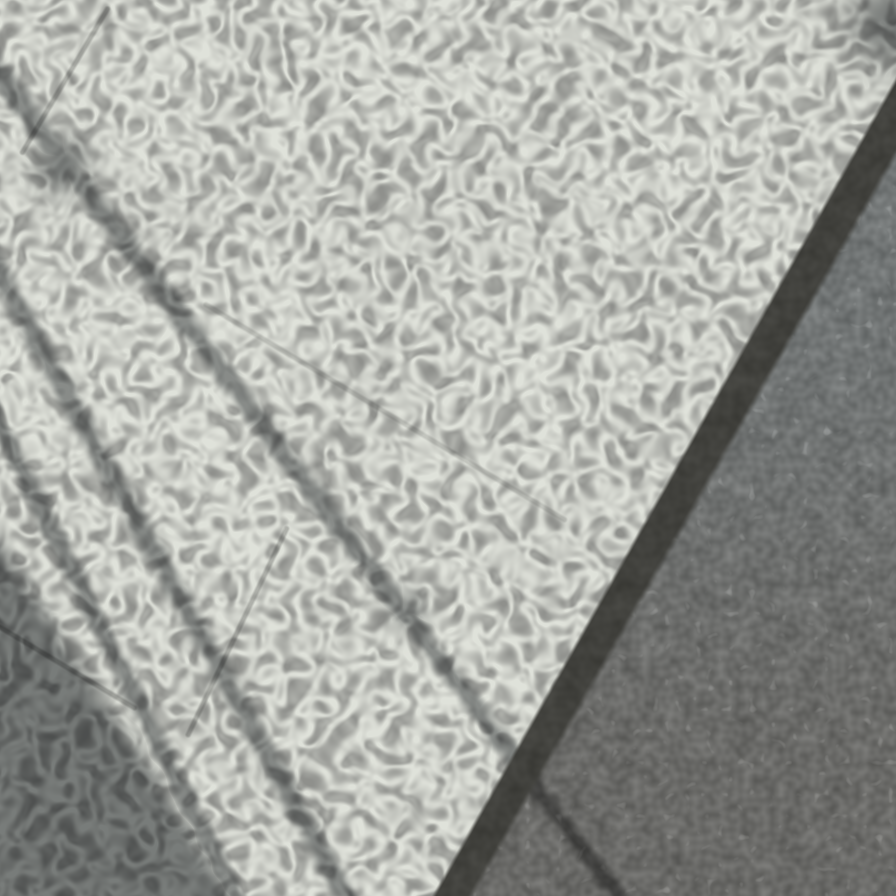
Write a Shadertoy shader that draws this texture.

```glsl
// Sunlit speckled granite slab with thin cable shadows, a dark joint and grey paving.

const vec3 GRANITE_LIGHT = vec3(0.86, 0.87, 0.84);
const vec3 GRANITE_DARK  = vec3(0.56, 0.565, 0.55);
const vec3 PAVING_UPPER  = vec3(0.445, 0.46, 0.46);
const vec3 PAVING_LOWER  = vec3(0.415, 0.415, 0.405);
const vec3 JOINT_COLOR   = vec3(0.255, 0.255, 0.238);
const vec3 SHADOW_TINT   = vec3(0.54, 0.55, 0.56);
const vec2 JOINT_LEFT_A  = vec2(0.484, 0.0);
const vec2 JOINT_LEFT_B  = vec2(1.0, 0.911);
const vec2 JOINT_RIGHT_A = vec2(0.524, 0.0);
const vec2 JOINT_RIGHT_B = vec2(1.0, 0.831);
const float WORM_SCALE   = 43.0;
const float GRAIN_SCALE  = 105.0;
const float EDGE_SOFT    = 0.003;

vec2 hashGradient(ivec2 cell) {
    uvec2 v = uvec2(cell + 4096) * 1664525u + 1013904223u;
    v.x += v.y * 1664525u;
    v.y += v.x * 1664525u;
    v ^= v >> 16u;
    v.x += v.y * 1664525u;
    v ^= v >> 16u;
    float angle = float(v.x & 65535u) / 65536.0 * 6.2832;
    return vec2(cos(angle), sin(angle));
}

float gradientNoise(vec2 p) {
    vec2 cell = floor(p), f = p - cell;
    ivec2 c = ivec2(cell);
    vec2 w = f * f * f * (f * (f * 6.0 - 15.0) + 10.0);
    float a = dot(hashGradient(c), f);
    float b = dot(hashGradient(c + ivec2(1, 0)), f - vec2(1, 0));
    float d = dot(hashGradient(c + ivec2(0, 1)), f - vec2(0, 1));
    float e = dot(hashGradient(c + ivec2(1, 1)), f - vec2(1, 1));
    return mix(mix(a, b, w.x), mix(d, e, w.x), w.y);
}

// Signed distance to the line a-b, positive on its right.
float lineSide(vec2 p, vec2 a, vec2 b) {
    vec2 dir = normalize(b - a), q = p - a;
    return dir.y * q.x - dir.x * q.y;
}

float segmentDistance(vec2 p, vec2 a, vec2 b) {
    vec2 q = p - a, ab = b - a;
    return length(q - ab * clamp(dot(q, ab) / dot(ab, ab), 0.0, 1.0));
}

float cableShadow(vec2 p, vec2 a, vec2 b, float halfWidth) {
    return 1.0 - smoothstep(halfWidth * 0.25, halfWidth * 1.5, abs(lineSide(p, a, b)));
}

float softSpot(vec2 p, vec2 center, float radius) {
    vec2 q = (p - center) / radius;
    return exp(-dot(q, q));
}

float seam(vec2 p, vec2 a, vec2 b) {
    return 1.0 - smoothstep(0.001, 0.0045, segmentDistance(p, a, b));
}

// Curly bright ridges separated by grey pits.
vec3 granite(vec2 p) {
    vec2 q = mat2(0.8, 0.6, -0.6, 0.8) * p * WORM_SCALE;
    q += 0.45 * vec2(gradientNoise(q * 0.8 + 17.0), gradientNoise(q * 0.8 + 53.0));
    float pits = smoothstep(0.02, 0.42, abs(gradientNoise(q)));
    float fine = gradientNoise(q * 1.9 + 31.0);
    float broad = gradientNoise(p * 6.0 + 9.0);
    float tone = 0.75 * pits + 0.42 * fine + 0.12 * broad + 0.06;
    return mix(GRANITE_LIGHT, GRANITE_DARK, clamp(tone, -0.05, 1.0));
}

vec3 paving(vec2 p) {
    float grain = gradientNoise(p * GRAIN_SCALE);
    float mottle = gradientNoise(p * 38.0 + 7.0);
    float specks = smoothstep(0.3, 0.6, gradientNoise(p * GRAIN_SCALE * 0.8 + 71.0));
    vec3 base = mix(PAVING_LOWER, PAVING_UPPER, smoothstep(0.1, 0.7, p.y));
    return base + 0.09 * grain + 0.06 * mottle + 0.09 * specks;
}

void mainImage(out vec4 fragColor, in vec2 fragCoord) {
    vec2 p = fragCoord / iResolution.xy;
    float rough = gradientNoise(p * 48.0 + 23.0);
    vec2 wobbly = p + 0.005 * rough;

    float leftSide = lineSide(p, JOINT_LEFT_A, JOINT_LEFT_B);
    float rightSide = lineSide(p + 0.002 * rough, JOINT_RIGHT_A, JOINT_RIGHT_B);
    float pastSlab = smoothstep(-EDGE_SOFT, EDGE_SOFT, leftSide);
    float onPaving = smoothstep(-EDGE_SOFT, 2.0 * EDGE_SOFT, rightSide);

    // Slab with faint scratches
    vec3 slab = granite(p);
    float scratches = seam(p, vec2(0.12, 0.99), vec2(0.025, 0.83));
    scratches = max(scratches, seam(p, vec2(0.32, 0.41), vec2(0.21, 0.18)));
    scratches = max(scratches, 0.6 * seam(p, vec2(0.23, 0.66), vec2(0.63, 0.42)));
    scratches = max(scratches, seam(p, vec2(0.0, 0.3), vec2(0.15, 0.21)));
    slab *= 1.0 - 0.22 * scratches;

    // Cable shadows, knots and soft corner shade
    float width = mix(0.010, 0.014, p.y);
    float longCable = cableShadow(wobbly, vec2(0.0, 0.915), vec2(0.69, 0.0), width);
    float shade = 0.85 * longCable;
    shade = max(shade, 0.85 * cableShadow(wobbly, vec2(0.0, 0.694), vec2(0.386, 0.0), 0.0125));
    shade = max(shade, 0.85 * cableShadow(wobbly, vec2(0.0, 0.525), vec2(0.262, 0.0), 0.011));
    shade = max(shade, 0.95 * softSpot(wobbly, vec2(0.07, 0.815), 0.03));
    shade = max(shade, 0.85 * softSpot(wobbly, vec2(0.455, 0.318), 0.02));
    shade = max(shade, softSpot(wobbly, vec2(1.0, 0.975), 0.05));
    float cornerSide = lineSide(wobbly, vec2(0.262, 0.0), vec2(0.0, 0.395));
    float corner = smoothstep(0.018, -0.018, -cornerSide - 0.004);
    corner = 1.0 - smoothstep(-0.018, 0.018, lineSide(wobbly, vec2(0.262, 0.0), vec2(0.0, 0.395)));
    shade = max(shade, corner);
    slab *= mix(vec3(1.0), SHADOW_TINT, shade);

    // Joint and paving
    vec3 joint = JOINT_COLOR + 0.04 * rough + 0.03 * gradientNoise(p * GRAIN_SCALE);
    vec3 ground = paving(p) * (1.0 - 0.38 * longCable);
    vec3 color = mix(slab, joint, pastSlab);
    color = mix(color, ground, onPaving);
    fragColor = vec4(clamp(color, 0.0, 1.0), 1.0);
}
```
